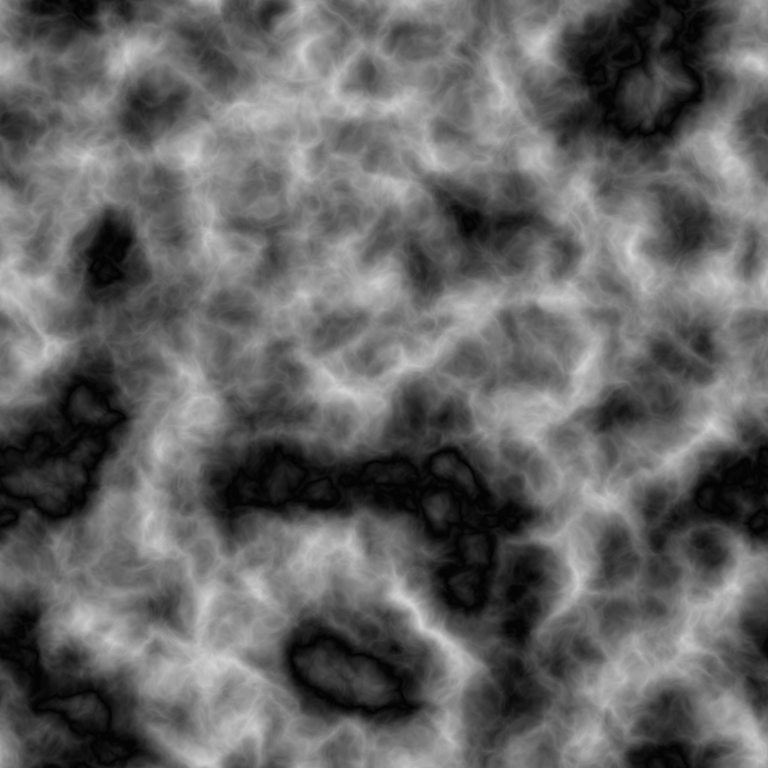
A WebGL 2 fragment shader for this texture:

```glsl
#version 300 es
precision highp float;
precision highp int;

uniform vec2 u_resolution;
out vec4 fragColor;

// Unit gradient at a lattice point, from an integer hash
vec2 gradient(ivec2 cell, int period, int seed) {
    uvec2 c = uvec2((cell % period + period) % period);
    uint h = c.x * 40503u + c.y * 30011u + uint(seed) * 9973u + 77u;
    h = (h ^ (h >> 15)) * 739982445u;
    h = (h ^ (h >> 12)) * 695872825u;
    h ^= h >> 15;
    float angle = float(h & 65535u) / 65536.0 * 6.28319;
    return vec2(cos(angle), sin(angle));
}

// Gradient noise that wraps after a whole number of cells
float gradientNoise(vec2 p, int period, int seed) {
    vec2 corner = floor(p);
    vec2 f = p - corner;
    ivec2 cell = ivec2(corner);
    vec2 s = f * f * f * (f * (f * 6.0 - 15.0) + 10.0);
    float a = dot(gradient(cell, period, seed), f);
    float b = dot(gradient(cell + ivec2(1, 0), period, seed), f - vec2(1.0, 0.0));
    float c = dot(gradient(cell + ivec2(0, 1), period, seed), f - vec2(0.0, 1.0));
    float d = dot(gradient(cell + ivec2(1, 1), period, seed), f - vec2(1.0, 1.0));
    return mix(mix(a, b, s.x), mix(c, d, s.x), s.y);
}

// Absolute value with a slightly rounded crease
float softAbs(float x, float radius) {
    return sqrt(x * x + radius * radius);
}

// Small offsets that make the filaments waver
vec2 waver(vec2 uv) {
    vec2 offset = vec2(0.0);
    float amplitude = 0.016;
    int period = 13;
    for (int i = 0; i < 3; i++) {
        vec2 p = uv * float(period);
        offset += amplitude * vec2(gradientNoise(p, period, 20 + i),
                                   gradientNoise(p, period, 30 + i));
        amplitude *= 0.5;
        period *= 2;
    }
    return offset;
}

// Sum of folded noise octaves, each shifted off the lattice of the last
float turbulence(vec2 uv) {
    float sum = 0.0;
    float amplitude = 1.0;
    int period = 4;
    for (int i = 0; i < 6; i++) {
        vec2 p = uv * float(period) + float(i) * vec2(0.37, 0.61);
        sum += amplitude * softAbs(gradientNoise(p, period, i), 0.012);
        amplitude *= 0.5;
        period *= 2;
    }
    return sum;
}

void main() {
    vec2 uv = gl_FragCoord.xy / u_resolution;

    // Bright ridges, folded again at black to give dark outlines
    float smoke = 0.89 - 1.5 * turbulence(uv + waver(uv));
    float shade = softAbs(smoke, 0.015);

    fragColor = vec4(vec3(min(shade, 1.0)), 1.0);
}
```
